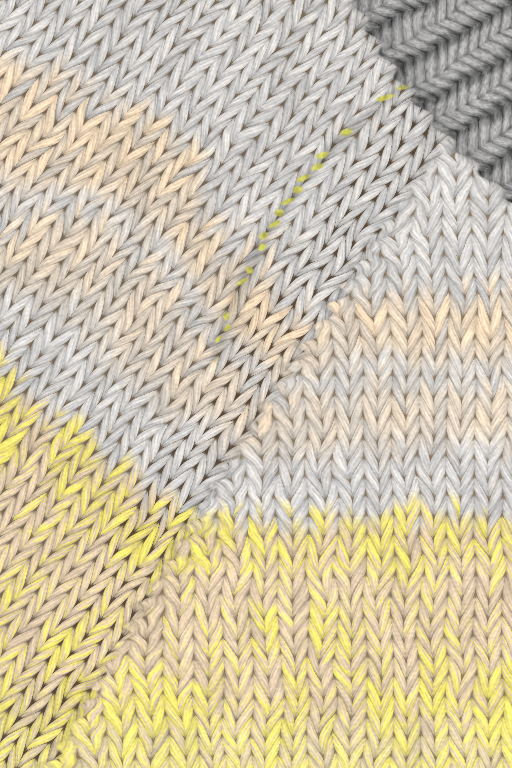
A WebGL 1 fragment shader for this texture:

```glsl
precision highp float;
uniform vec2 u_resolution;

float hash(vec2 p) {
  return fract(sin(dot(p, vec2(127.1, 311.7))) * 43758.5453);
}

float noise(vec2 p) {
  vec2 i = floor(p), f = fract(p);
  f = f * f * (3.0 - 2.0 * f);
  return mix(mix(hash(i), hash(i + vec2(1.0, 0.0)), f.x),
             mix(hash(i + vec2(0.0, 1.0)), hash(i + 1.0), f.x), f.y);
}

float band(float v, float lo, float hi, float soft) {
  return smoothstep(lo - soft, lo + soft, v) * (1.0 - smoothstep(hi - soft, hi + soft, v));
}

// Dyed yarn: grey, peach and yellow bands along the rows
vec3 yarn(float v, float id, float fibre, float streak) {
  float w = v + (id - 0.5) * 0.3;
  float peach = 0.85 * band(w, 2.9, 3.6, 0.2) + 0.6 * band(w, 3.85, 4.5, 0.2);
  peach = clamp(peach * (0.25 + 0.5 * streak + 0.7 * id) + 0.3 * (fibre - 0.35), 0.0, 1.0);
  float dyed = smoothstep(5.03, 5.28, w);
  vec3 col = mix(vec3(0.81, 0.805, 0.80), vec3(0.895, 0.805, 0.69), max(peach, dyed));
  float fresh = 0.1 * band(v, 5.05, 5.7, 0.15) + 0.12 * smoothstep(6.4, 7.2, v);
  float yellow = smoothstep(0.45, 0.78, 0.3 * streak + 0.45 * fibre + 0.25 * id + fresh);
  col = mix(col, vec3(0.90, 0.86, 0.36), yellow * dyed * 0.8);
  return mix(col, vec3(0.92, 0.88, 0.70), 0.5 * smoothstep(6.9, 7.5, v) * (1.0 - fibre));
}

// Stockinette: q.x counts wales, q.y counts rows upward
vec3 knit(vec2 q, float v, float fat, vec3 gap) {
  q += 0.36 * (vec2(noise(q * 0.6), noise(q * 0.6 + 40.0)) - 0.5);
  float x = fract(q.x) - 0.5;
  float a = abs(x);
  float t = q.y - 2.6 * a;
  float s = fract(t) - 0.5;
  float leg = floor(q.x) * 2.0 + step(0.0, x);
  float id = hash(vec2(leg, floor(t)));
  float girth = fat * (0.95 + 0.1 * id);
  float r = pow(abs(a - 0.25) / (0.28 * girth), 3.0) + pow(abs(s) / (0.55 * girth), 2.0);

  // Twisted plies and fine hairs
  float fibre = noise(vec2(s * 7.0 + a * 4.0, a * 4.0) + id * 57.0);
  float ply = sin(s * 17.0 - a * 9.0 + id * 5.0);
  float streak = noise(vec2(leg * 0.83, q.y * 0.38));
  vec3 col = yarn(v, id, fibre, streak);
  col *= 1.10 - 0.21 * min(r, 1.4) + 0.16 * (fibre - 0.5) + 0.035 * ply + 0.10 * (id - 0.5) + 0.08 * s;
  return mix(col, gap, smoothstep(0.84, 1.4, r));
}

// Grey ribbed collar
vec3 ribbing(vec2 p) {
  vec2 q = vec2(dot(p, vec2(0.5, 0.86)) / 0.43, dot(p, vec2(0.86, -0.5)) / 0.125);
  q.x += 0.2 * (noise(p * 5.0) - 0.5);
  float a = abs(fract(q.x) - 0.5);
  float s = fract(q.y - 2.4 * a) - 0.5;
  float fibre = noise(vec2(s * 7.0, a * 14.0) + floor(q) * 7.3);
  float ridge = 1.0 - smoothstep(0.25, 0.48, a);
  float light = mix(0.48, 0.73, ridge) - 0.95 * s * s + 0.18 * (fibre - 0.5);
  light -= 0.08 * ridge * (1.0 - smoothstep(0.0, 0.07, a));
  return vec3(light, light * 0.995, light * 0.99);
}

void main() {
  // Hundredths of a tall sheet, measured downward from the top
  vec2 p = vec2(gl_FragCoord.x, u_resolution.y - gl_FragCoord.y) / u_resolution.y * 7.68;
  float drift = 0.35 * (noise(p * 1.3) - 0.5);

  // Edge where the slanted panel meets the upright one
  float rise = 7.4 - p.y;
  float edge = p.x - (0.65 + 0.57 * rise + 0.011 * rise * rise);
  edge += 0.06 * sin(p.y * 31.4) * (0.4 + noise(p * 3.0));

  // Slanted panel on the left, with open holes along the seam
  float along = dot(p, vec2(-0.61, 0.79));
  float seam = band(edge, -0.75, -0.04, 0.1);
  vec2 slant = vec2(dot(p, vec2(0.79, 0.61)) / 0.26, -along / 0.215);
  float depth = 5.1 + (along - 2.87) * 0.85;
  float mixed = 1.0 - smoothstep(3.8, 4.8, depth);
  vec3 left = knit(slant, depth + drift * (0.3 + 2.2 * mixed), 0.95 - 0.03 * seam,
                   mix(vec3(0.48, 0.42, 0.35), vec3(0.36, 0.30, 0.24), seam));
  left *= 0.98;

  // Upright panel on the right, its wales fanning slightly at the seam
  float lean = 0.12 * exp(-max(edge, 0.0) * 2.5);
  vec3 right = knit(vec2((p.x + lean) / 0.28, -p.y / 0.2),
                    p.y + drift * 0.4, 0.99, vec3(0.55, 0.48, 0.39));
  vec3 col = mix(left, right, smoothstep(-0.025, 0.025, edge));
  col *= 1.0 - 0.12 * exp(-pow((edge + 0.03) / 0.05, 2.0));

  // Curved groove with fading yellow dashes
  float groove = p.x - (1.65 + 2.35 * exp(-(p.y - 0.88) / 1.75));
  float reach = band(p.y, 0.85, 3.6, 0.05);
  float narrow = 1.0 - 0.25 * (p.y - 0.88);
  col *= 1.0 - 0.18 * reach * exp(-pow(groove / 0.07, 2.0));
  float beat = p.y / 0.115;
  vec2 dash = vec2((groove - 0.03 * sin(beat * 2.7)) / (0.075 * max(narrow, 0.3)),
                   (fract(beat) - 0.5) / 0.36);
  float bead = (1.0 - smoothstep(0.6, 1.15, length(dash))) * reach;
  bead *= step(0.2, hash(vec2(floor(beat), 3.0)));
  vec3 thread = vec3(0.84, 0.83, 0.34) * (0.82 + 0.3 * noise(p * 28.0));
  col = mix(col, thread, bead * 0.8);

  // Collar with a soft shadow beneath its rim
  float rim = p.x - (3.55 + 0.42 * p.y + 0.18 * p.y * p.y) + 0.05 * sin(p.y * 26.0);
  col *= 1.0 - 0.12 * smoothstep(-0.12, 0.0, rim);
  vec3 collar = ribbing(p) * (1.0 - 0.2 * exp(-max(rim, 0.0) * 6.0));
  col = mix(col, collar, smoothstep(-0.02, 0.03, rim));

  // Fine wool grain
  col *= 0.95 + 0.10 * noise(p * 45.0);
  gl_FragColor = vec4(clamp(col, 0.0, 1.0), 1.0);
}
```
